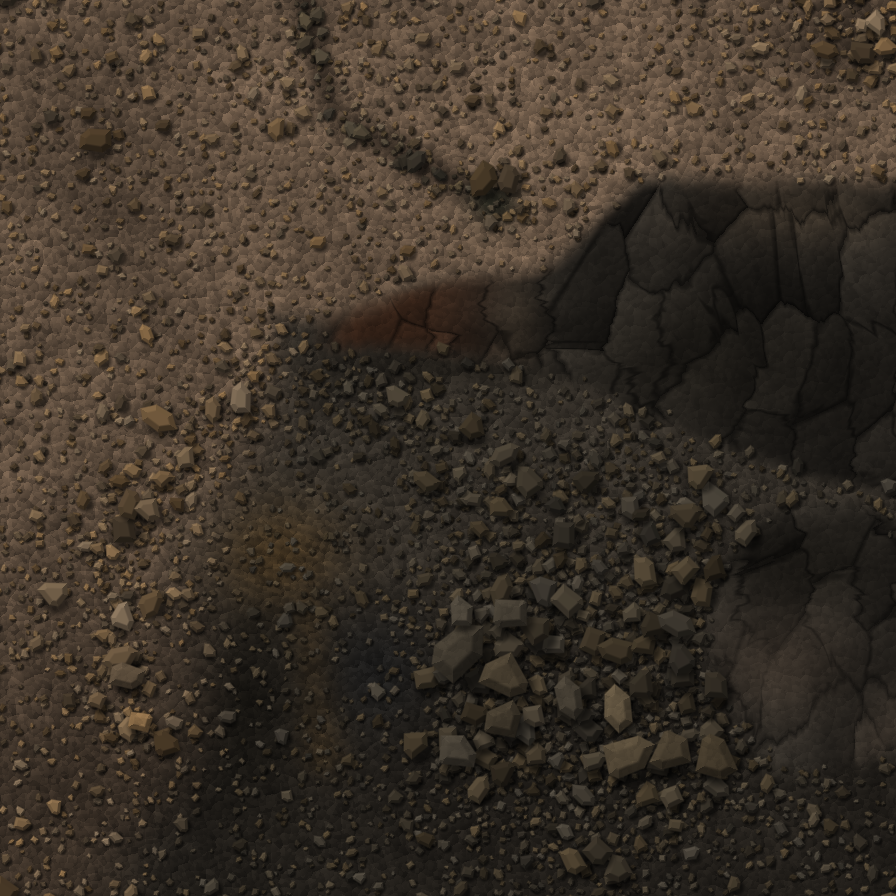
Write a Shadertoy shader that draws this texture.

```glsl
// A dim quarry from above: a brown stony slope, a crag wall and a dark pit.
// Soft masks lay out the ground; cellular noise and layered sines add grain;
// three grids of faceted stones follow a density field.
#define STONE_GRID 31.
#define GRAIN_SCALE 105.
#define GRAIN_DEPTH .42
#define SUN vec2(-.55,.83)
#define SOIL vec3(.375,.308,.248)
#define FLOOR vec3(.185,.166,.142)
#define SHADE vec3(.08,.072,.058)
#define OCHRE vec3(.27,.205,.12)

// Large boulders: centre, radius
const vec3 BOULDERS[13] = vec3[13](
  vec3(.512,.272,.037), vec3(.57,.315,.023), vec3(.515,.316,.018), vec3(.565,.245,.029),
  vec3(.635,.22,.023), vec3(.56,.195,.025), vec3(.511,.163,.025), vec3(.7,.155,.029),
  vec3(.75,.16,.027), vec3(.797,.155,.027), vec3(.69,.21,.024), vec3(.141,.245,.021),
  vec3(.156,.195,.017));

vec3 hash3(vec2 p) {
  vec3 q = fract(p.xyx * vec3(.1031,.103,.0973));
  q += dot(q, q.yxz + 33.33);
  return fract((q.xxy + q.yzz) * q.zyx);
}
float layeredSines(vec2 p) {
  float sum = 0., amp = .5;
  for (int i = 0; i < 5; i++, amp *= .62) {
    p = mat2(.8,.6,-.6,.8) * p * 1.9 + 1.7;
    p += .7 * sin(p.yx * 1.3);
    sum += amp * sin(p.x) * sin(p.y);
  }
  return sum;
}
// Returns border gap, cell tone, facet light
vec3 cellular(vec2 p) {
  float near = 9., next = 9., tone = 0., light = 0.;
  for (int k = 0; k < 9; k++) {
    vec2 g = floor(p) + vec2(k % 3 - 1, k / 3 - 1);
    vec3 h = hash3(g);
    vec2 v = p - g - h.xy;
    float d = length(v);
    next = min(next, max(d, near));
    if (d < near) { near = d; tone = h.z; light = dot(v, SUN); }
  }
  return vec3(next - near, tone, light);
}
float blob(vec2 p, float x, float y, float w, float h) {
  vec2 q = (p - vec2(x, y)) / vec2(w, h);
  return exp(-dot(q, q));
}
float streak(vec2 p, vec4 ends, float width) {
  vec2 v = ends.zw - ends.xy, q = p - ends.xy;
  q = (q - v * clamp(dot(q, v) / dot(v, v), 0., 1.)) / width;
  return exp(-dot(q, q));
}
// Signed depth inside the pit rim
float rimDepth(vec2 p) {
  float top = .645 + .05 * smoothstep(.3, .55, p.x) + .105 * smoothstep(.58, .74, p.x);
  float left = .13 + .08 * smoothstep(0., .2, p.y) + .1 * smoothstep(.3, .64, p.y);
  return min(top - p.y, p.x - left);
}
float cragMask(vec2 p) {
  float base = .605 - .15 * smoothstep(.5, 1., p.x);
  float wall = smoothstep(-.012, .012, p.y - base) * smoothstep(.34, .39, p.x);
  float outcrop = smoothstep(.35, .5, blob(p, .92, .29, .14, .16));
  return max(wall, outcrop) * smoothstep(-.005, .01, rimDepth(p));
}
float ridge(vec2 p) {
  return max(streak(p, vec4(.34,1,.37,.88), .017), streak(p, vec4(.39,.86,.56,.77), .017));
}
float stoneDensity(vec2 c, float level) {
  float pile = blob(c, .65, .25, .17, .16) * smoothstep(.44, .49, c.x);
  float trail = max(streak(c, vec4(.29,.58,.11,.38), .045), streak(c, vec4(.14,.31,.15,.18), .04));
  float rubble = max(streak(c, vec4(.36,.58,.48,.51), .045), streak(c, vec4(.5,.44,.76,.47), .06));
  float dark = max(ridge(c), blob(c, .97, .97, .1, .06));
  float clump = max(max(1.2 * pile, .5 * trail), max(.45 * rubble, .5 * dark));
  return (clump + .01 + .14 * level) * (1. - cragMask(c));
}
// Flat-topped polygon with bevelled sides
void drawStone(inout vec3 col, vec2 p, vec2 c, float r, vec3 seed, float bright) {
  vec2 q = (p - c) / r;
  float d = -1., light = 0., aa = 1. / (iResolution.y * r);
  for (float f = 0.; f < 6.; f++) {
    float a = (f + .7 * fract(seed.x * 7. + f * .618)) * 1.047 + seed.y * 6.283;
    vec2 n = vec2(cos(a), sin(a));
    float e = dot(q, n) - mix(.55, .95, fract(seed.z * 9. + f * .37));
    if (e > d) { d = e; light = dot(n, SUN); }
  }
  vec3 tint = mix(vec3(.41,.35,.28), vec3(.25,.231,.2), smoothstep(-.02, .08, rimDepth(c)));
  tint = mix(tint, vec3(.21,.205,.18), .7 * ridge(c)) * mix(vec3(1), vec3(1.1,1,.82), seed.x);
  light = mix(light, .45, smoothstep(-.25, -.4, d));
  col *= 1. - .5 * smoothstep(.3, -.3, length(q + .35 * SUN) - .9);
  col = mix(col, tint * bright * (.6 + .65 * seed.z) * (.82 + .33 * light), smoothstep(aa, -aa, d));
}
vec3 terrain(vec2 p) {
  float n = layeredSines(p * 6.), crags = cragMask(p + .012 * n);
  // Slope
  vec3 col = SOIL * mix(.58, 1.06, smoothstep(0., .72, p.y)) * (1. + .16 * n);
  col *= 1. - .25 * blob(p, .12, .83, .13, .16);
  col *= 1. - .45 * max(ridge(p), blob(p, .98, .96, .12, .06));
  col = mix(col, vec3(.13,.135,.105), .8 * blob(p, .55, .775, .027, .025));
  // Pit floor
  vec3 pit = FLOOR * mix(.67, 1.05, smoothstep(.12, .48, p.y)) * (1. + .2 * n);
  float ripple = 1. + .12 * sin(dot(p, vec2(190,420)) + 4. * n);
  float bank = max(blob(p, .31, .38, .07, .06), .6 * streak(p, vec4(.34,.35,.36,.16), .025));
  pit = mix(pit, OCHRE * ripple, .8 * bank);
  pit = mix(pit, SHADE, .85 * blob(p, .275, .21, .06, .1));
  pit = mix(pit, vec3(.105), .8 * blob(p, .42, .25, .06, .065));
  pit = mix(pit, SHADE, .6 * blob(p, .52, .59, .16, .02));
  // Crag wall and outcrops
  vec3 cell = cellular(p * vec2(17,11) + .5 * n);
  vec3 rock = mix(vec3(.225,.145,.1), vec3(.145,.132,.115), smoothstep(.44, .62, p.x));
  float pale = max(blob(p, .89, .765, .11, .04), blob(p, .575, .635, .03, .05));
  rock = mix(rock, vec3(.27,.23,.185), .8 * pale);
  rock = mix(rock, SHADE, .6 * max(blob(p, .79, .6, .15, .09), blob(p, .89, .37, .1, .05)));
  float worn = max(blob(p, .87, .26, .08, .06), blob(p, 1., .15, .05, .08));
  rock = mix(rock, vec3(.225,.193,.162), .85 * worn);
  float relief = (.75 + .45 * cell.y + .4 * cell.z) * mix(.6, 1., smoothstep(0., .13, cell.x));
  pit = mix(pit, rock * mix(relief, 1., .75 * worn) * (1. + .25 * n), crags);
  float soft = mix(.07, .018, smoothstep(.5, .65, p.y));
  return mix(col, pit, smoothstep(-soft, soft, rimDepth(p) + .016 * n));
}
void mainImage(out vec4 fragColor, in vec2 fragCoord) {
  vec2 p = fragCoord / iResolution.y;
  vec3 gravel = cellular(p * GRAIN_SCALE), dust = cellular(p * GRAIN_SCALE * 2.1);
  float grain = .6 * (gravel.y + dust.y - 1.) + .5 * gravel.z;
  vec3 col = terrain(p) * (1. + GRAIN_DEPTH * grain * (1. - .5 * cragMask(p)));
  // Scattered stones, small to large
  for (float level = 2.; level >= 0.; level--) {
    float scale = STONE_GRID * exp2(level * .9);
    for (int k = 0; k < 9; k++) {
      vec2 g = floor(p * scale) + vec2(k % 3 - 1, k / 3 - 1);
      vec3 h = hash3(g + 57. * level), seed = hash3(g + 191.);
      vec2 c = (g + .15 + .7 * h.xy) / scale;
      if (h.z < stoneDensity(c, level)) drawStone(col, p, c, mix(.28, .62, seed.y) / scale, seed, 1.);
    }
  }
  for (int i = 0; i < 13; i++)
    drawStone(col, p, BOULDERS[i].xy, BOULDERS[i].z, hash3(vec2(i, 7)), 1.2 + .14 * grain);
  fragColor = vec4(clamp(col, 0., 1.), 1);
}
```
